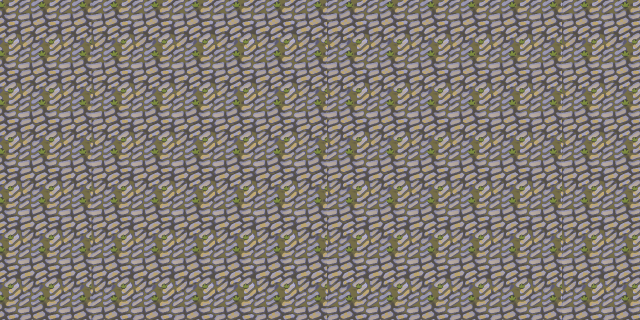
Reproduce this texture procedurally as a WebGL 1 fragment shader.

```glsl
precision highp float;
// Cobbled ground: a tile of long slanted stones, a little taller than wide.
// Stones are Voronoi cells around short slanted segments, on a wrapped lattice;
// earth fills the joints, tufts grow between. The tiling restarts at each strip.

#define TILES_ACROSS 15.7  // repeats over the canvas width (twice its height)
#define TILE vec2(1.0, 1.2) // tile size, in tile widths
#define STRIP 5.77         // tiles before the pattern restarts at a seam
#define SEAM 8.02          // place of one seam, in tile widths
#define GRID vec2(3.0, 7.0) // stones per tile
#define TILT 0.5           // mean slant in radians
#define SWAY 0.24          // change of slant over the tile height
#define JITTER 0.45        // scatter of stone centres
#define ROUNDING 0.094     // largest half width, rounds the stone ends
#define JOINT 0.016        // half width of the earth joints
#define RIM 0.030          // depth where the lit top begins
#define TUFT_SIZE 0.085    // length of the grass blades

uniform vec2 u_resolution;

const float TAU = 6.2831853;
const vec3 EARTH = vec3(0.33, 0.31, 0.28);
const vec3 MOSS = vec3(0.46, 0.43, 0.28);
const vec3 STONE_SHADE = vec3(0.36, 0.35, 0.44);
const vec3 STONE_LIT = vec3(0.63, 0.62, 0.73);
const vec3 STONE_WARM = vec3(0.69, 0.64, 0.60);
const vec3 OCHRE = vec3(0.74, 0.65, 0.44);
const vec3 GRASS = vec3(0.49, 0.55, 0.25);
const vec3 HOLLOW = vec3(0.25, 0.26, 0.20);

vec2 hash2(vec2 p) {
  vec3 q = fract(p.xyx * vec3(0.1031, 0.1030, 0.0973));
  q += dot(q, q.yzx + 33.33);
  return fract((q.xx + q.yz) * q.zy);
}

// Value noise that wraps after one tile.
float tileNoise(vec2 p, vec2 cells) {
  vec2 g = p / TILE * cells;
  vec2 i = floor(g);
  vec2 f = fract(g);
  f = f * f * (3.0 - 2.0 * f);
  float a = hash2(mod(i, cells) + 51.0).x;
  float b = hash2(mod(i + vec2(1.0, 0.0), cells) + 51.0).x;
  float c = hash2(mod(i + vec2(0.0, 1.0), cells) + 51.0).x;
  float d = hash2(mod(i + 1.0, cells) + 51.0).x;
  return mix(mix(a, b, f.x), mix(c, d, f.x), f.y);
}

// Nearest stone: xy = position along and across it, z = depth from its edge, w = seed.
vec4 nearestStone(vec2 p) {
  float first = 9.0;
  float second = 9.0;
  vec3 hit = vec3(0.0);
  vec2 base = floor(p / TILE * GRID);
  for (int j = -2; j <= 2; j++) {
    for (int i = -1; i <= 1; i++) {
      vec2 cell = base + vec2(float(i), float(j));
      vec2 seed = hash2(mod(cell, GRID) + 7.0);
      vec2 centre = (cell + 0.5 + JITTER * (seed - 0.5)) / GRID;
      float angle = TILT + SWAY * sin(TAU * (centre.y - 0.37)) + 0.2 * (seed.y - 0.5);
      float s = sin(angle);
      float c = cos(angle);
      vec2 local = mat2(c, -s, s, c) * (p - centre * TILE);
      float halfLength = 0.09 + 0.04 * seed.x;
      float d = length(vec2(max(abs(local.x) - halfLength, 0.0), local.y));
      if (d < first) {
        second = first;
        first = d;
        hit = vec3(local, seed.x);
      } else {
        second = min(second, d);
      }
    }
  }
  float depth = min(0.5 * (second - first), ROUNDING - first);
  return vec4(hit.xy, depth, hit.z);
}

// Ragged fan of grass blades rising from a root over a dark hollow.
vec3 addTuft(vec3 color, vec2 p, vec2 root, float size, float soft) {
  vec2 d = (fract(p / TILE - root + 0.5) - 0.5) * TILE;
  float r = length(d - vec2(0.0, 0.3 * size));
  color = mix(color, HOLLOW, 0.8 * (1.0 - smoothstep(size - soft, size + soft, r)));
  float blades = 0.5 + 0.5 * cos(9.0 * atan(d.x, d.y + 0.5 * size) + 0.9);
  float reach = size * (0.6 + 0.6 * blades);
  float mask = 1.0 - smoothstep(reach - soft, reach + soft, length(d));
  return mix(color, GRASS, mask * smoothstep(-0.4 * size, -0.1 * size, d.y));
}

vec3 ground(vec2 p, float soft) {
  p.x = mod(p.x - SEAM, STRIP);
  vec4 stone = nearestStone(p);
  float grain = tileNoise(p, vec2(13.0, 16.0));
  float patches = tileNoise(p + 0.37, vec2(3.0, 4.0));

  // Earth with mossy patches
  vec3 color = mix(EARTH, MOSS, smoothstep(0.46, 0.62, 0.6 * patches + 0.4 * grain));

  // Stone: shaded rim, lit top, warm streak and ochre flecks
  float depth = stone.z + 0.006 * (grain - 0.5);
  float top = smoothstep(RIM - soft, RIM + soft, depth + 0.16 * stone.y);
  vec3 lit = STONE_LIT * (0.9 + 0.16 * stone.w);
  float streak = smoothstep(0.044, 0.052, depth - 0.16 * stone.y);
  lit = mix(lit, STONE_WARM, streak);
  lit = mix(lit, OCHRE, smoothstep(0.6, 0.7, grain) * smoothstep(0.25, 0.4, stone.w));
  vec3 face = mix(STONE_SHADE, lit, top) * (0.92 + 0.16 * patches);
  color = mix(color, face, smoothstep(JOINT - soft, JOINT + soft, depth));

  color = addTuft(color, p, vec2(0.55, 0.42), TUFT_SIZE, soft);
  return addTuft(color, p, vec2(0.78, 0.67), 0.8 * TUFT_SIZE, soft);
}

void main() {
  float pixel = 0.5 * TILES_ACROSS / u_resolution.y;
  vec3 sum = vec3(0.0);
  // Four samples per pixel smooth the fine joints
  for (int k = 0; k < 4; k++) {
    vec2 offset = vec2(mod(float(k), 2.0), floor(float(k) / 2.0)) * 0.5 - 0.25;
    sum += ground((gl_FragCoord.xy + offset) * pixel, 0.13 * pixel);
  }
  gl_FragColor = vec4(0.25 * sum, 1.0);
}
```
